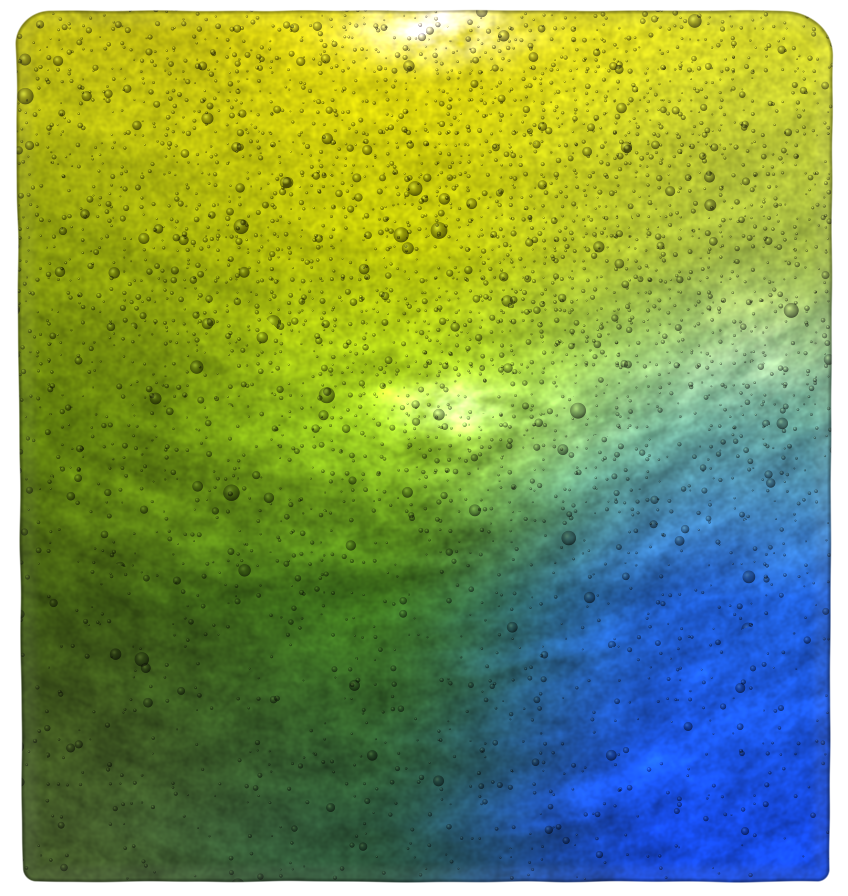
This texture is drawn by a WebGL 2 fragment shader. Its source:

```glsl
#version 300 es
precision highp float;
// Sheet of bubbled fused glass, yellow to green to blue, lit from behind.
uniform vec2 u_resolution;
out vec4 fragColor;

#define BUBBLE_LAYERS 5
#define BUBBLE_SHADE 0.62
#define STREAK_AMOUNT 0.30
#define MOTTLE_AMOUNT 0.30
#define GRAIN_AMOUNT 0.34
#define SAG 0.55
#define LAMP_TOP vec2(0.485, 0.966)
#define LAMP_MID vec2(0.500, 0.548)
#define LAMP_SIDE vec2(0.855, 0.610)

vec2 hash2(vec2 p) {
  vec3 q = fract(vec3(p.xyx) * vec3(0.1031, 0.1030, 0.0973));
  q += dot(q, q.yzx + 33.33);
  return fract((q.xx + q.yz) * q.zy);
}

// Gradient noise, about -0.7 to 0.7
float noise(vec2 p) {
  vec2 i = floor(p), f = fract(p);
  vec2 u = f * f * f * (f * (f * 6.0 - 15.0) + 10.0);
  vec2 e = vec2(0.0, 1.0);
  float a = dot(hash2(i) * 2.0 - 1.0, f);
  float b = dot(hash2(i + e.yx) * 2.0 - 1.0, f - e.yx);
  float c = dot(hash2(i + e.xy) * 2.0 - 1.0, f - e.xy);
  float d = dot(hash2(i + e.yy) * 2.0 - 1.0, f - e.yy);
  return mix(mix(a, b, u.x), mix(c, d, u.x), u.y);
}

float fbm(vec2 p) {
  float sum = 0.0, amp = 0.6;
  for (int i = 0; i < 4; i++) {
    sum += amp * noise(p);
    p = mat2(1.6, 1.2, -1.2, 1.6) * p + 7.3;
    amp *= 0.55;
  }
  return sum;
}

// Five colours from the bottom to the top of the sheet
vec3 ramp(vec3 a, vec3 b, vec3 c, vec3 d, vec3 e, float y) {
  vec3 col = mix(a, b, clamp((y - 0.08) / 0.25, 0.0, 1.0));
  col = mix(col, c, clamp((y - 0.33) / 0.20, 0.0, 1.0));
  col = mix(col, d, clamp((y - 0.53) / 0.19, 0.0, 1.0));
  return mix(col, e, clamp((y - 0.72) / 0.23, 0.0, 1.0));
}

vec3 glassColor(vec2 p) {
  vec3 left = ramp(vec3(0.27, 0.36, 0.16), vec3(0.24, 0.34, 0.07),
    vec3(0.38, 0.50, 0.05), vec3(0.54, 0.61, 0.05), vec3(0.76, 0.75, 0.07), p.y);
  vec3 centre = ramp(vec3(0.17, 0.34, 0.23), vec3(0.24, 0.45, 0.11),
    vec3(0.55, 0.73, 0.09), vec3(0.76, 0.79, 0.03), vec3(0.89, 0.85, 0.05), p.y);
  vec3 right = ramp(vec3(0.09, 0.29, 0.89), vec3(0.13, 0.38, 0.86),
    vec3(0.38, 0.63, 0.58), vec3(0.64, 0.73, 0.27), vec3(0.83, 0.84, 0.17), p.y);
  vec3 col = mix(left, centre, smoothstep(0.02, 0.46, p.x));
  return mix(col, right, smoothstep(0.38 + 0.07 * p.y, 0.74 + 0.18 * p.y, p.x));
}

float glow(vec2 p, vec2 centre, vec2 size) {
  vec2 d = (p - centre) / size;
  return exp(-dot(d, d));
}

// Round bubble: x = dark body and rim, y = highlight
vec2 bubbles(vec2 p, float density) {
  vec2 acc = vec2(0.0);
  float cells = 21.0;
  for (int i = 0; i < BUBBLE_LAYERS; i++) {
    vec2 q = p * cells + float(i) * 17.7, id = floor(q);
    vec2 pick = hash2(id + 91.0);
    float radius = mix(0.08, 0.20, pick.y * pick.y);
    vec2 d = (fract(q) - 0.25 - 0.5 * hash2(id)) / radius;
    float r = length(d), soft = 1.2 * cells / (u_resolution.y * radius);
    float body = 1.0 - smoothstep(1.0 - soft * 0.5, 1.0 + soft * 0.5, r);
    float on = step(pick.x, density * (0.45 + 0.08 * float(i)));
    float rim = 0.35 + 0.4 * r * r - 0.25 * dot(d, vec2(-0.5, 0.8));
    acc += on * body * vec2(rim, exp(-7.0 * dot(d - vec2(-0.25, 0.3), d - vec2(-0.25, 0.3))));
    cells *= 1.42;
  }
  return min(acc, 1.0);
}

// Signed distance to the slightly tapered sheet with rounded corners
float sheet(vec2 p) {
  vec2 d = p - vec2(0.475 - 0.002 * p.y, 0.502);
  float corner = d.y < 0.0 ? 0.014 : (d.x > 0.0 ? 0.052 : 0.038);
  vec2 q = abs(d) - vec2(0.4495 + 0.006 * p.y, 0.486) + corner;
  return min(max(q.x, q.y), 0.0) + length(max(q, 0.0)) - corner;
}

void main() {
  vec2 p = gl_FragCoord.xy / u_resolution.y;
  p.x *= 0.9453 * u_resolution.y / u_resolution.x;
  float px = 1.0 / u_resolution.y;

  // Sagging streaks, cloudy mottle and fine pitted grain
  vec2 flow = vec2(p.x, p.y - SAG * (p.x - 0.42) * (p.x - 0.42));
  float streak = fbm(flow * vec2(3.5, 17.0) + 3.0);
  float mottle = fbm(flow * vec2(20.0, 30.0) + 11.0);
  float grain = noise(p * 95.0) + 0.7 * noise(p * 190.0 + 5.0);
  float low = 1.0 - smoothstep(0.35, 0.75, p.y);
  vec3 col = glassColor(p + vec2(0.06, 0.03) * streak + 0.015 * mottle);
  col *= 1.0 + STREAK_AMOUNT * streak * (0.6 + 0.8 * low)
    + MOTTLE_AMOUNT * mottle * (0.4 + 1.1 * low) + GRAIN_AMOUNT * grain * 0.5;

  // Light showing through the sheet
  float cloud = clamp(0.75 + 1.4 * mottle + 0.7 * streak, 0.0, 1.6);
  col += vec3(0.16, 0.19, 0.07) * cloud * glow(flow, LAMP_MID, vec2(0.17, 0.11));
  col += vec3(0.35, 0.30, 0.60) * cloud * glow(p, LAMP_MID, vec2(0.055, 0.025));
  col += vec3(0.20, 0.17, 0.17) * cloud * glow(p, LAMP_SIDE, vec2(0.08, 0.07));
  col += vec3(0.13, 0.11, 0.13) * cloud * glow(flow, vec2(0.66, 0.50), vec2(0.16, 0.05));
  col += vec3(0.30, 0.30, 1.10) * cloud * glow(p, LAMP_TOP, vec2(0.085, 0.032));

  // Bubbles gather in the upper middle
  float density = mix(0.30, 0.95, smoothstep(0.25, 0.75, p.y));
  density *= 0.45 + 0.55 * glow(p, vec2(0.54, 0.7), vec2(0.38, 0.6));
  vec2 bubble = bubbles(p, density);
  col *= 1.0 - BUBBLE_SHADE * bubble.x;
  col += vec3(0.20, 0.22, 0.12) * bubble.y * (1.0 - 0.5 * low);

  // Pale bevel, thin dark outline, white surround
  float d = sheet(p + 0.002 * noise(p * 14.0));
  col = mix(col, col * 0.85 + 0.10, 0.6 * smoothstep(-0.026, -0.008, d));
  col *= 1.0 - 0.35 * smoothstep(-0.005, 0.0, d);
  col = mix(clamp(col, 0.0, 1.0), vec3(1.0), smoothstep(-px, px, d));
  fragColor = vec4(col, 1.0);
}
```
